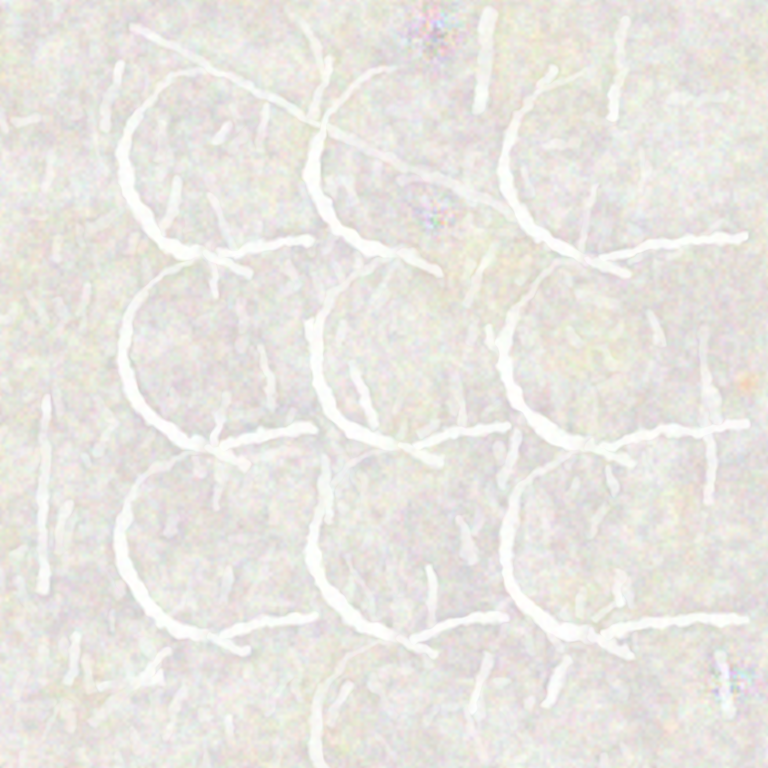
This texture is drawn by a Shadertoy shader. Its source:

```glsl
// Worn pale plaster with a three by three grid of white open rings, tails and scratches

float hash(vec2 p) {
    vec3 q = fract(p.xyx * 0.1031);
    q += dot(q, q.yzx + 33.33);
    return fract((q.x + q.y) * q.z);
}

float noise(vec2 p) {
    vec2 i = floor(p), f = fract(p);
    f = f * f * (3.0 - 2.0 * f);
    return mix(mix(hash(i), hash(i + vec2(1, 0)), f.x),
               mix(hash(i + vec2(0, 1)), hash(i + vec2(1, 1)), f.x), f.y);
}

vec3 noise3(vec2 p) {
    return vec3(noise(p), noise(p + 300.0), noise(p + 700.0)) - 0.5;
}

float segment(vec2 p, vec2 a, vec2 b) {
    vec2 d = b - a;
    return length(p - a - d * clamp(dot(p - a, d) / dot(d, d), 0.0, 1.0));
}

// Line of half width w at distance d: x is its body, y its dark rim
vec2 stroke(float d, float w) {
    return 1.0 - smoothstep(vec2(w - 0.004, w), vec2(w + 0.003, w + 0.015), vec2(d));
}

// Open ring on the left, with a rising tail and a short falling one
vec2 ring(vec2 p, float col, float row) {
    float fade = hash(vec2(col + 3.0, row + 8.0));
    float high = smoothstep(-0.02, 0.115, p.y);
    float gap = 1.0 - smoothstep(-0.035, 0.012, p.x);
    vec2 arc = stroke(abs(length(p) - 0.122), mix(0.0095, 0.005, high));
    arc *= gap * mix(1.0, 0.45 + 0.3 * fade, high);
    if (row > 2.5) return arc * (col == 1.0 ? 0.85 : 0.25);

    float reach = col > 1.5 ? 0.19 : 0.125;
    vec2 tail = stroke(segment(p, vec2(0.008, -0.123), vec2(0.065, -0.105)), 0.007);
    tail = max(tail, stroke(segment(p, vec2(0.065, -0.105), vec2(reach, -0.098)), 0.007));
    if (col == 1.0 && row == 0.0) tail *= 0.1;
    vec2 drop = stroke(segment(p, vec2(-0.01, -0.122), vec2(0.038, -0.145)), 0.007);
    return max(arc, max(tail * 0.95, drop * 0.85));
}

vec2 rings(vec2 p) {
    vec2 ink = vec2(0.0);
    for (float row = 0.0; row < 4.0; row++)
        for (float col = 0.0; col < 3.0; col++)
            ink = max(ink, ring(p - vec2(0.282 + 0.249 * col, 0.788 - 0.247 * row), col, row));
    return ink;
}

// Faint, mostly upright scratches, one per jittered cell
vec2 scratches(vec2 p, float size) {
    vec2 ink = vec2(0.0), cell = floor(p / size);
    for (float y = -1.0; y <= 1.0; y++)
        for (float x = -1.0; x <= 1.0; x++) {
            vec2 id = cell + vec2(x, y), seed = id + 40.0;
            vec2 centre = (id + vec2(hash(seed), hash(seed + 71.0))) * size;
            float tilt = (hash(seed + 31.0) - 0.5) * 1.1;
            if (hash(seed + 17.0) > 0.8) tilt += 1.3;
            vec2 arm = vec2(sin(tilt), cos(tilt)) * size * mix(0.1, 0.6, hash(seed + 53.0));
            float strength = smoothstep(0.2, 1.0, hash(seed + 97.0));
            float width = 0.003 + 0.004 * strength;
            ink = max(ink, strength * stroke(segment(p, centre - arm, centre + arm), width));
        }
    vec2 edge = min(p, 1.0 - p);
    return ink * smoothstep(0.0, 0.05, min(edge.x, edge.y));
}

// Long stray lines: falling diagonal, left post, top and right posts, lower left stub
vec2 strays(vec2 p) {
    vec2 ink = 0.9 * stroke(segment(p, vec2(0.176, 0.968), vec2(0.41, 0.84)), 0.006);
    ink = max(ink, 0.75 * stroke(segment(p, vec2(0.41, 0.84), vec2(0.67, 0.72)), 0.007));
    ink = max(ink, 0.8 * stroke(segment(p, vec2(0.058, 0.48), vec2(0.056, 0.23)), 0.007));
    ink = max(ink, 0.8 * stroke(segment(p, vec2(0.64, 0.98), vec2(0.625, 0.86)), 0.01));
    ink = max(ink, 0.95 * stroke(segment(p, vec2(0.812, 0.97), vec2(0.8, 0.85)), 0.008));
    ink = max(ink, 0.75 * stroke(segment(p, vec2(0.915, 0.57), vec2(0.925, 0.35)), 0.007));
    return max(ink, 0.85 * stroke(segment(p, vec2(0.22, 0.15), vec2(0.125, 0.06)), 0.007));
}

// Round falloff for local stains
float spot(vec2 p, vec2 centre, float radius) {
    vec2 d = (p - centre) / radius;
    return exp(-dot(d, d));
}

void mainImage(out vec4 fragColor, in vec2 fragCoord) {
    vec2 uv = fragCoord / iResolution.xy;

    // Ragged, hand-drawn wobble
    vec2 p = uv + 0.009 * noise3(uv * 22.0).xy + 0.007 * noise3(uv * 65.0).xy
                + 0.004 * noise3(uv * 130.0).xy;

    // Mottled plaster with pink and yellow stains
    float mottle = 0.5 * noise(uv * 13.0 + 5.0) + 0.5 * noise(uv * 55.0);
    vec3 colour = mix(vec3(0.888, 0.868, 0.858), vec3(0.93, 0.925, 0.905), smoothstep(0.25, 0.75, mottle));
    float yellow = smoothstep(0.5, 0.85, noise(uv * 9.0 + 23.0)) * noise(uv * 40.0);
    yellow += 0.8 * spot(uv, vec2(0.61, 0.65), 0.08) + 0.7 * spot(uv, vec2(0.4, 0.83), 0.04);
    colour = mix(colour, vec3(0.925, 0.91, 0.825), 0.8 * min(yellow, 1.0));
    colour = mix(colour, vec3(0.95, 0.86, 0.74), 0.8 * spot(uv, vec2(0.975, 0.5), 0.015));

    // White lines with dark rims, worn unevenly along their length
    float wear = 0.45 + 0.8 * noise(uv * 32.0 + 41.0);
    vec2 faint = max(scratches(p, 0.075) * 0.85, scratches(p + 3.0 * 0.035, 0.035) * 0.5);
    vec2 ink = clamp(max(rings(p), max(faint, strays(p)) * wear), 0.0, 1.0);
    colour -= vec3(0.04, 0.038, 0.034) * ink.y * (0.4 + noise(uv * 45.0 + 11.0));
    colour = mix(colour, vec3(0.992, 0.995, 0.985), ink.x);

    // Coloured grain, with violet flecks in three places
    float flecks = spot(uv, vec2(0.565, 0.96), 0.035) + spot(uv, vec2(0.57, 0.72), 0.025)
                 + spot(uv, vec2(0.95, 0.11), 0.03);
    vec3 grain = 0.06 * noise3(uv * 210.0) + 0.045 * noise3(uv * 90.0) + 0.04 * (noise(uv * 150.0) - 0.5);
    colour += grain * (1.0 - 0.6 * ink.x) * (1.0 + 2.0 * flecks) - flecks * vec3(0.03, 0.04, 0.0);

    fragColor = vec4(clamp(colour, 0.0, 1.0), 1.0);
}
```
